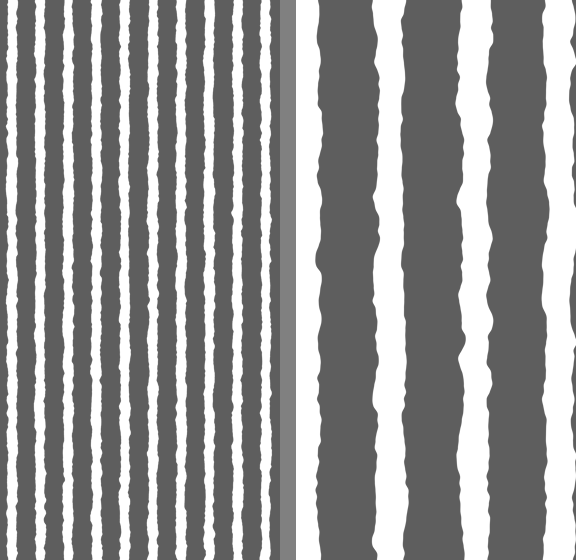
Left: the whole. Right: its middle third, enlarged.
Reproduce this pattern procedurally as a Shadertoy shader.

```glsl
// Upright white stripes on flat grey, with rough, torn-looking edges.
// Each stripe side is a straight line pushed in and out by its own
// layered value noise, so no two edges share the same bumps.

float hash(vec2 p)
{
    vec3 q = fract(vec3(p.xyx) * 0.1031);
    q += dot(q, q.yzx + 33.33);
    return fract((q.x + q.y) * q.z);
}

// Smooth 1D noise in -1..1; each seed gives a separate curve.
float noise(float t, float seed)
{
    float cell = floor(t);
    float f = fract(t);
    f = f * f * (3.0 - 2.0 * f);
    return 2.0 * mix(hash(vec2(cell, seed)), hash(vec2(cell + 1.0, seed)), f) - 1.0;
}

// Sideways shift of one edge, in stripe periods.
float wobble(float y, float seed)
{
    float drift = 0.018 * noise(y * 13.0, seed);
    float bumps = 0.040 * noise(y * 42.0, seed + 37.0);
    float grain = 0.014 * noise(y * 120.0, seed + 71.0);
    return drift + bumps + grain;
}

void mainImage(out vec4 fragColor, in vec2 fragCoord)
{
    vec2 p = fragCoord / iResolution.x;
    float stripesAcross = 9.93;

    // Stripe index and offset from that stripe's centre line
    float x = (p.x - 0.0425) * stripesAcross;
    float stripe = floor(x + 0.5);
    float offset = x - stripe;

    // Signed distance to the left or right edge, negative inside
    float side = offset < 0.0 ? 0.0 : 1.0;
    float seed = 2.0 * stripe + side + 11.0;
    float edge = abs(offset) - 0.168 - wobble(p.y, seed);

    // Antialiased white stripe over grey
    float blur = 0.75 * stripesAcross / iResolution.x;
    float white = 1.0 - smoothstep(-blur, blur, edge);
    fragColor = vec4(mix(vec3(0.37), vec3(1.0), white), 1.0);
}
```
